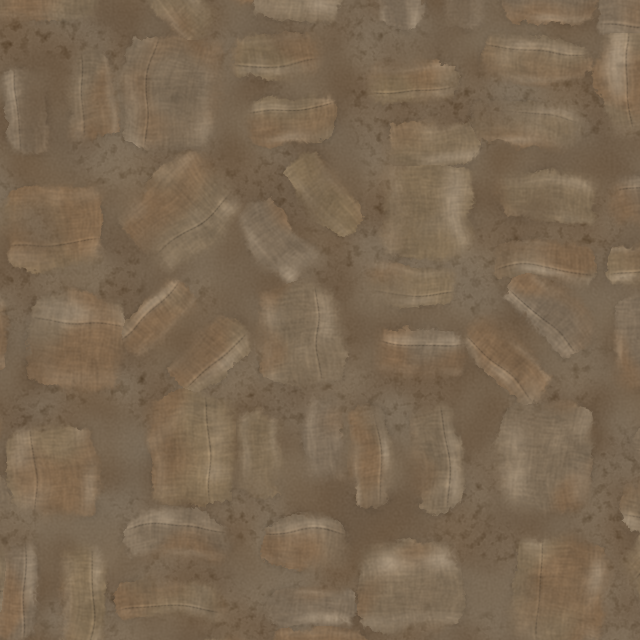
Write a Shadertoy shader that draws this texture.

```glsl
// Worn brown cloth panels and strips with frayed edges and stitched seams on a blurred, mottled ground.

struct Scrap {
    vec2 q;         // offset from the centre along the scrap's own axes
    vec2 halfSize;
    vec2 seed;
    float dist;     // signed distance to the outline
};

vec2 hash2(vec2 p) {
    vec3 h = fract(p.xyx * vec3(0.1031, 0.1030, 0.0973));
    h += dot(h, h.yzx + 33.33);
    return fract((h.xx + h.yz) * h.zy);
}

float gradientNoise(vec2 p) {
    vec2 i = floor(p), f = fract(p);
    vec2 u = f * f * (3.0 - 2.0 * f);
    vec2 e = vec2(0.0, 1.0);
    float a = dot(hash2(i) * 2.0 - 1.0, f);
    float b = dot(hash2(i + e.yx) * 2.0 - 1.0, f - e.yx);
    float c = dot(hash2(i + e.xy) * 2.0 - 1.0, f - e.xy);
    float d = dot(hash2(i + e.yy) * 2.0 - 1.0, f - e.yy);
    return mix(mix(a, b, u.x), mix(c, d, u.x), u.y);
}

float fbm(vec2 p) {
    float sum = 0.0, amp = 0.6;
    for (int i = 0; i < 3; i++) {
        sum += amp * gradientNoise(p);
        p = mat2(1.6, 1.2, -1.2, 1.6) * p + 7.3;
        amp *= 0.6;
    }
    return sum;
}

// Soft light and dark clouds with patches of crumbled lint
vec3 ground(vec2 p) {
    float cloud = gradientNoise(p * 8.0) + 0.8 * gradientNoise(p * 18.0 + 4.0);
    vec3 color = mix(vec3(0.425, 0.348, 0.265), vec3(0.475, 0.41, 0.33), smoothstep(-0.5, 0.5, cloud));
    color += vec3(0.012, 0.0, -0.012) * gradientNoise(p * 12.0 + 30.0);
    float lint = smoothstep(-0.15, 0.15, gradientNoise(p * 9.0 + 50.0));
    float shreds = fbm(p * 65.0);
    return color + lint * (0.13 * (0.15 - abs(shreds)) + 0.1 * shreds);
}

// Nearest scrap: each jittered cell holds one panel or two parallel strips
Scrap nearestScrap(vec2 p, vec2 warp) {
    const float grid = 5.3;
    Scrap best = Scrap(vec2(0.0), vec2(1.0), vec2(0.0), 1.0);
    vec2 home = floor(p * grid);
    for (int n = 0; n < 9; n++) {
        vec2 cell = home + vec2(n % 3 - 1, n / 3 - 1);
        vec2 seed = cell + 140.0;
        vec2 kind = hash2(seed), turn = hash2(seed + 11.0), size = hash2(seed + 5.0);
        vec2 center = (cell + 0.5 + 0.3 * (hash2(seed + 61.0) - 0.5)) / grid;

        // Mostly upright or level, now and then oblique
        float angle = (turn.x < 0.5 ? 1.571 : 0.0) + (turn.y - 0.5) * 0.2;
        if (kind.y > 0.86) angle += 0.75;
        float s = sin(angle), c = cos(angle);
        vec2 local = mat2(c, -s, s, c) * (p - center) + warp;
        bool panel = kind.x < 0.45;

        for (int k = 0; k < 2; k++) {
            float row = panel ? 0.0 : float(k) * 2.0 - 1.0;
            vec2 q = local - vec2(0.12 * (size.x - 0.5), 0.27) * row / grid;
            q.y += (size.y - 0.5) * 3.0 * q.x * q.x;
            vec2 strip = vec2(0.36 + 0.12 * size.x, 0.19 + 0.06 * row * (size.y - 0.5));
            vec2 halfSize = (panel ? mix(vec2(0.39, 0.34), vec2(0.48, 0.44), size) : strip) / grid;

            // Box with tapered ends
            vec2 st = q / halfSize;
            vec2 box = abs(q) - halfSize * (1.0 - 0.18 * min(st.yx * st.yx, 1.5));
            float dist = length(max(box, 0.0)) + min(max(box.x, box.y), 0.0);
            if (dist < best.dist) best = Scrap(q, halfSize, seed + row * 31.0, dist);
        }
    }
    return best;
}

// Faded cloth with worn bands, weave and a stitched seam
vec3 clothColor(vec2 p, Scrap scrap) {
    vec2 q = scrap.q, st = q / scrap.halfSize, seed = scrap.seed;
    vec2 look = hash2(seed + 23.0), trim = hash2(seed + 37.0);
    float side = look.x < 0.5 ? -1.0 : 1.0;

    // Grey, olive or rust, with rust gathering toward one side
    vec3 cloth = mix(vec3(0.475, 0.413, 0.34), vec3(0.505, 0.428, 0.322), look.y);
    float rust = gradientNoise(p * 11.0 + seed * 2.0) + 0.45 * trim.y - 0.25 * st.y * side - 0.2;
    cloth = mix(cloth, vec3(0.50, 0.395, 0.29), 0.85 * smoothstep(-0.05, 0.35, rust));

    // Pale worn bands along the sides and washed-out blotches
    float band = exp(-pow(abs(st.y * side - 0.6) / 0.26, 2.0))
               + 0.6 * exp(-pow(abs(st.y * side + 0.75) / 0.18, 2.0));
    float wear = smoothstep(-0.35, 0.4, gradientNoise(p * 15.0 + seed * 5.0));
    float wash = smoothstep(0.0, 0.55, gradientNoise(p * 21.0 + seed * 4.0));
    float pale = band * wear * (0.4 + 0.6 * trim.x) + 0.3 * wash;
    cloth = mix(cloth, vec3(0.64, 0.57, 0.48), min(pale, 0.9));
    cloth *= 1.0 + 0.15 * gradientNoise(p * 17.0 + seed) + 0.12 * fbm(p * 50.0);

    // Weave threads in both directions
    cloth *= 1.0 + 0.09 * gradientNoise(q * vec2(230.0, 40.0)) + 0.09 * gradientNoise(q * vec2(40.0, 230.0));

    // Seam with a lit fold and small puckers
    float seam = q.y - side * scrap.halfSize.y * 0.4;
    float stitch = 0.75 + 0.25 * sin(q.x * 1100.0);
    float sewn = step(0.3, trim.y) * smoothstep(1.0, 0.75, abs(st.x));
    float pucker = gradientNoise(vec2(q.x * 130.0, q.y * 14.0)) * exp(-abs(seam) / 0.009);
    float thread = exp(-pow(abs(seam) / 0.0013, 2.0));
    float fold = exp(-pow(abs(seam - 0.003) / 0.0018, 2.0));
    return cloth * (1.0 + sewn * (0.2 * pucker - 0.17 * stitch * thread + 0.08 * fold));
}

void mainImage(out vec4 fragColor, in vec2 fragCoord) {
    vec2 p = fragCoord / iResolution.y;
    vec2 warp = 0.014 * vec2(gradientNoise(p * 16.0 + 9.0), gradientNoise(p * 14.0 + 60.0));
    Scrap scrap = nearestScrap(p, warp);
    vec3 color = ground(p);

    // Frayed outline, crisp in some places and blurred in others
    float threads = gradientNoise(p * 75.0);
    float fray = abs(threads) + 0.6 * abs(gradientNoise(p * 160.0)) - 0.2;
    float dist = scrap.dist + 0.012 * fray + 0.011 * gradientNoise(p * 34.0);
    float blur = smoothstep(-0.2, 0.3, gradientNoise(p * 13.0 + 80.0));
    float soft = mix(0.002, 0.028, blur);
    float mask = 1.0 - smoothstep(-soft, soft * 0.6, dist);
    mask *= smoothstep(-0.6, 0.0, gradientNoise(p * 9.0 + 20.0));

    // Broken shadow around crisp edges
    color *= 1.0 - 0.14 * (0.5 + threads) * (1.0 - blur) * exp(-abs(dist) / 0.005);
    color = mix(color, clothColor(p, scrap), mask * 0.93);
    color += 0.03 * gradientNoise(p * 240.0);
    fragColor = vec4(color, 1.0);
}
```
